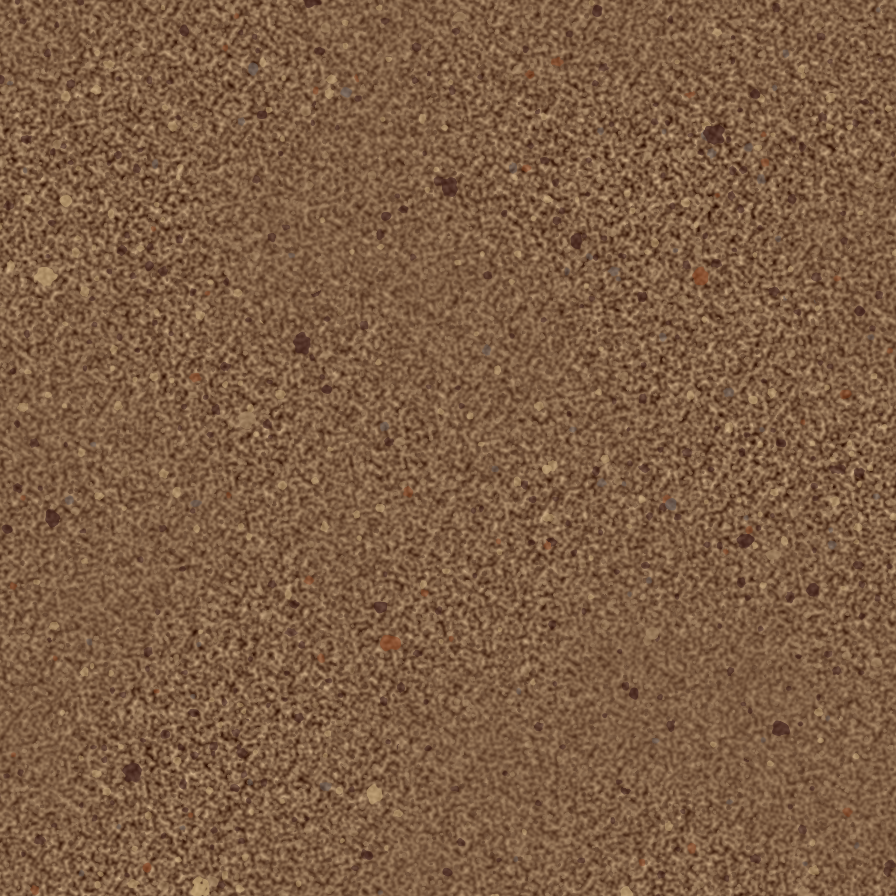
Reproduce this texture procedurally as a WebGL 1 fragment shader.

```glsl
precision highp float;
// Fine brown sandstone: tight grain with scattered maroon, cream and rust pebbles.
uniform vec2 u_resolution;

vec3 hash3(vec2 p) {
  vec3 q = fract(p.xyx * vec3(0.1031, 0.1030, 0.0973));
  q += dot(q, q.yxz + 33.33);
  return fract((q.xxy + q.yzz) * q.zyx);
}

float cornerSlope(vec2 cell, vec2 offset) {
  float angle = 6.2832 * hash3(cell + 71.0).x;
  return dot(vec2(cos(angle), sin(angle)), offset);
}

float gradientNoise(vec2 p) {
  vec2 i = floor(p), f = fract(p);
  vec2 u = f * f * f * (f * (f * 6.0 - 15.0) + 10.0);
  vec2 e = vec2(1.0, 0.0);
  float low = mix(cornerSlope(i, f), cornerSlope(i + e, f - e), u.x);
  float high = mix(cornerSlope(i + e.yx, f - e.yx), cornerSlope(i + 1.0, f - 1.0), u.x);
  return mix(low, high, u.y);
}

// Jittered rough blobs, one per chosen cell: x = coverage, y = random identity.
vec2 pebbles(vec2 uv, float cells, float density, float minRadius, float maxRadius) {
  vec2 p = uv * cells + cells * 0.37;
  vec2 home = floor(p);
  float rough = gradientNoise(p * 1.4 / maxRadius) * 0.45;
  float soft = 0.7 * cells / u_resolution.y;
  vec2 found = vec2(0.0);
  for (int y = -1; y <= 1; y++) {
    for (int x = -1; x <= 1; x++) {
      vec2 cell = home + vec2(float(x), float(y));
      vec3 place = hash3(cell);
      vec3 kind = hash3(cell + 137.0);
      vec2 d = p - cell - 0.5 - (place.xy - 0.5) * 0.8;
      d *= mix(vec2(0.85, 1.15), vec2(1.15, 0.85), kind.z);
      float radius = mix(minRadius, maxRadius, kind.x * kind.x);
      float edge = length(d) - radius * (1.0 + rough);
      float cover = (1.0 - smoothstep(-soft, soft, edge)) * step(place.z, density);
      if (cover > found.x) found = vec2(cover, kind.y);
    }
  }
  return found;
}

vec3 mineral(float id) {
  vec3 maroon = vec3(0.29, 0.165, 0.135);
  vec3 cream = vec3(0.73, 0.61, 0.44);
  vec3 tan_ = vec3(0.62, 0.50, 0.37);
  vec3 slate = vec3(0.42, 0.36, 0.33);
  vec3 rust = vec3(0.54, 0.30, 0.17);
  vec3 color = mix(maroon, tan_, step(0.42, id));
  color = mix(color, cream, step(0.62, id));
  color = mix(color, slate, step(0.87, id));
  return mix(color, rust, step(0.95, id));
}

void main() {
  vec2 uv = gl_FragCoord.xy / u_resolution.y;
  vec2 turned = mat2(0.825, 0.565, -0.565, 0.825) * uv + 2.0;

  // Broad zones of coarser and smoother stone
  float zone = gradientNoise(uv * 3.1 + 4.0) + 0.4 * gradientNoise(uv * 8.0 + 9.0);
  float coarse = clamp(1.0 + 0.7 * zone, 0.65, 1.4);

  // Matrix grain
  float tone = 0.32 * gradientNoise(turned * 190.0);
  tone += 0.18 * gradientNoise(turned * 105.0 + 31.0);
  tone += 0.05 * gradientNoise(turned * 34.0 + 57.0);
  vec3 color = vec3(0.492, 0.367, 0.264) + tone * coarse * vec3(1.0, 1.0, 0.85);

  // Sand grains, light and dark
  vec2 sand = pebbles(uv, 150.0, 0.45 * coarse, 0.24, 0.46);
  vec3 sandColor = mix(vec3(0.34, 0.22, 0.15), vec3(0.67, 0.55, 0.42), sand.y);
  color = mix(color, sandColor, 0.6 * sand.x);

  // Small and large pebbles
  vec2 small = pebbles(uv, 62.0, 0.2 * coarse * coarse, 0.17, 0.35);
  color = mix(color, mineral(small.y) + tone * 0.35, 0.68 * small.x);
  vec2 large = pebbles(uv, 22.0, 0.11 * coarse, 0.11, 0.24);
  color = mix(color, mineral(large.y) + tone * 0.25, 0.82 * large.x);

  // Rare pitted cream clasts
  float clast = pebbles(uv, 6.0, 0.07, 0.06, 0.085).x;
  float pitted = clast * smoothstep(-0.14, -0.04, tone);
  color = mix(color, vec3(0.73, 0.61, 0.43) + tone * 0.2, 0.85 * pitted);

  gl_FragColor = vec4(clamp(color, 0.0, 1.0), 1.0);
}
```
